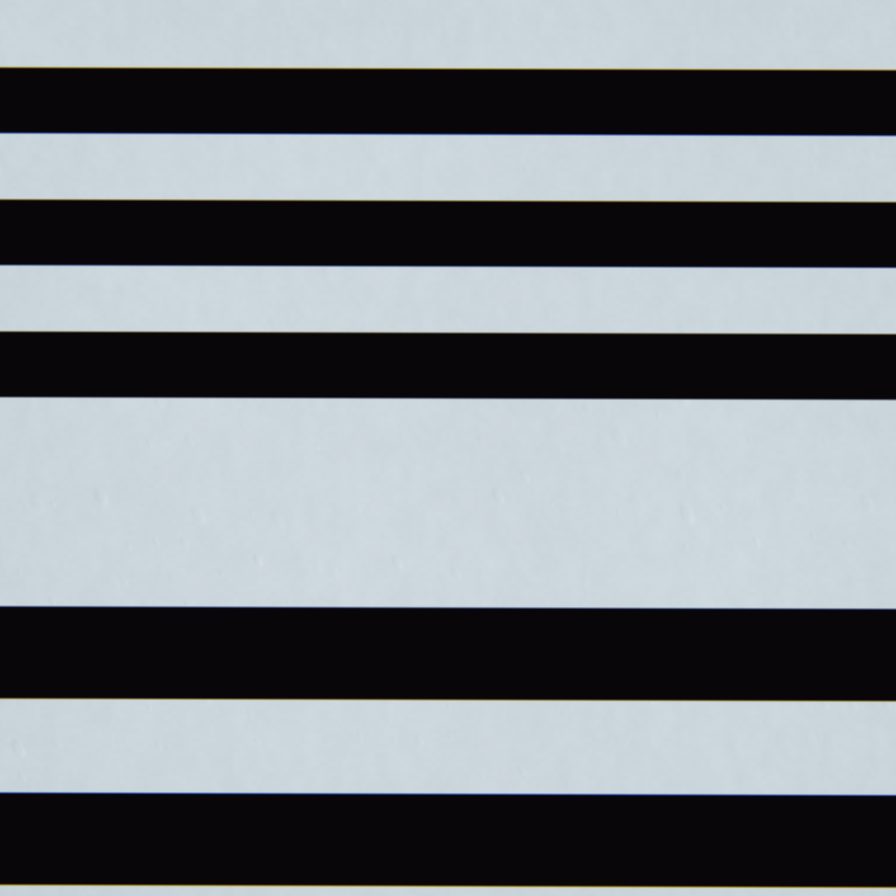
A WebGL 1 fragment shader for this pattern:

```glsl
precision highp float;
// Horizontal black bars on pale blue-grey glass, tilted very slightly.
// Two evenly spaced groups of bars are repeated by loops; each colour channel is
// magnified a little differently for lens fringes, and hashed dimples mark the glass.

uniform vec2 u_resolution;

#define TILT 0.0030
#define EDGE_SOFT 0.0019
#define FRINGE 0.0017
#define FINE_TOP 0.8865
#define FINE_PITCH 0.1473
#define FINE_HALF 0.0366
#define WIDE_TOP 0.2704
#define WIDE_PITCH 0.2079
#define WIDE_HALF 0.0514
#define DIMPLE_DEPTH 0.032
#define GRAIN 0.010

const vec3 GLASS = vec3(0.800, 0.842, 0.865);
const vec3 INK = vec3(0.030, 0.022, 0.032);

float hash(vec2 p) {
  return fract(sin(dot(p, vec2(127.1, 311.7))) * 43758.5453);
}

float noise(vec2 p) {
  vec2 i = floor(p), f = fract(p);
  f = f * f * (3.0 - 2.0 * f);
  return mix(mix(hash(i), hash(i + vec2(1.0, 0.0)), f.x),
             mix(hash(i + vec2(0.0, 1.0)), hash(i + vec2(1.0)), f.x), f.y);
}

// Signed distance to the nearest bar, negative inside
float barDistance(float y) {
  float d = 1.0;
  for (int i = 0; i < 3; i++) {
    d = min(d, abs(y - FINE_TOP + float(i) * FINE_PITCH) - FINE_HALF);
  }
  for (int i = 0; i < 2; i++) {
    d = min(d, abs(y - WIDE_TOP + float(i) * WIDE_PITCH) - WIDE_HALF);
  }
  return d;
}

float light(float y, float soft) {
  return smoothstep(-soft, soft, barDistance(y));
}

// Faint upright dimples, lit from one side, one per occupied grid cell
float dimples(vec2 uv, float cells, float seed) {
  vec2 p = uv * cells, cell = floor(p);
  float present = step(0.62, hash(cell + seed));
  vec2 centre = 0.3 + 0.4 * vec2(hash(cell + seed + 3.1), hash(cell + seed + 7.7));
  vec2 q = fract(p) - centre;
  q.x += q.y * 0.35;
  float size = mix(0.09, 0.18, hash(cell + seed + 5.3));
  q /= size * vec2(0.65, 1.0);
  float r = length(q);
  float rim = exp(-6.0 * (r - 0.8) * (r - 0.8)) * smoothstep(2.2, 1.2, r);
  float strength = hash(cell + seed + 9.4);
  return present * strength * rim * (q.x - 0.5 * q.y) / (r + 0.3);
}

// Rare dark dust specks
float specks(vec2 uv) {
  vec2 p = uv * 13.0, cell = floor(p);
  vec2 centre = 0.2 + 0.6 * vec2(hash(cell + 21.3), hash(cell + 35.9));
  float d = length(fract(p) - centre) / 13.0;
  return step(0.955, hash(cell + 17.0)) * smoothstep(0.0028, 0.0008, d);
}

void main() {
  vec2 uv = gl_FragCoord.xy / u_resolution;
  float y = uv.y + TILT * (uv.x - 0.5);

  // Bars, with blue magnified and red reduced about the middle
  float soft = max(EDGE_SOFT, 0.75 / u_resolution.y);
  float spread = FRINGE * (y - 0.5);
  vec3 lit = vec3(light(y + 0.4 * spread, soft), light(y, soft),
                  light(y - spread, soft));

  // Glass: broad tone, mottling and surface marks
  vec3 glass = GLASS;
  glass += 0.010 * (noise(uv * 5.0) - 0.5);
  glass += GRAIN * (noise(uv * 190.0) - 0.5);
  glass += 0.012 * (noise(uv * vec2(75.0, 40.0)) - 0.5);
  glass -= 0.018 * smoothstep(0.30, 0.75, length(uv - 0.5)) * vec3(1.0, 0.8, 0.6);
  float worn = mix(0.45, 1.0, smoothstep(0.65, 0.45, uv.y));
  float relief = dimples(uv, 15.0, 2.0) + 0.7 * dimples(uv + 0.03, 27.0, 11.0);
  glass += DIMPLE_DEPTH * worn * relief * vec3(1.0, 0.95, 0.9);
  glass *= 1.0 - 0.5 * specks(uv);

  gl_FragColor = vec4(mix(INK, glass, lit), 1.0);
}
```
